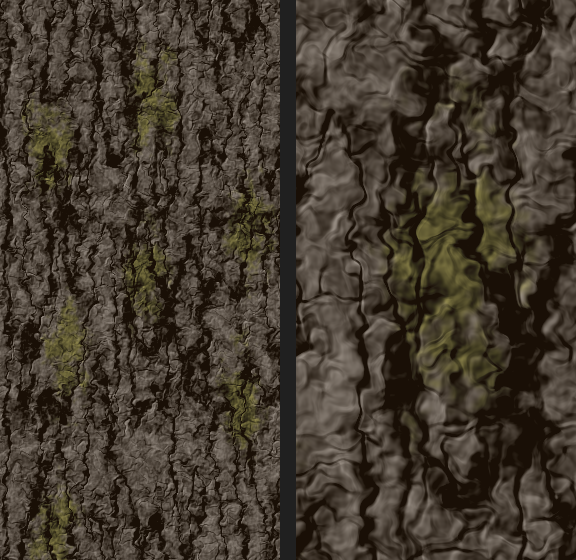
Left: the whole. Right: its middle third, enlarged.
This texture is drawn by a Shadertoy shader. Its source:

```glsl
// Weathered tree bark: small grey plates split by many jagged furrows, with thin moss.
// Ridged gradient noise on warped coordinates carves the cracks; the relief is
// lit by a finite difference, then tinted brown-grey or olive.

const float BASE_TONE = 0.305;                 // mean brightness of intact bark
const float DARKEST = 0.06;
const float BRIGHTEST = 0.54;
const vec3 WARM_SHIFT = vec3(0.038, 0.0, -0.038);
const vec3 MOSS_TINT = vec3(1.08, 1.02, 0.46);
const vec2 FURROW_SCALE = vec2(13.0, 2.3);     // long vertical furrows
const vec2 SPLIT_SCALE = vec2(22.0, 8.0);      // shorter vertical splits
const vec2 CROSS_SCALE = vec2(15.0, 33.0);     // cracks across the plates
const vec2 CHIP_SCALE = vec2(32.0, 40.0);      // small chipped edges
const vec2 FLAKE_SCALE = vec2(30.0, 24.0);
const vec2 GRAIN_SCALE = vec2(105.0, 90.0);
const vec2 TO_LIGHT = vec2(-0.003, 0.004);
const float LIGHT_STRENGTH = 0.5;
const vec2 MOSS_RADIUS = vec2(0.085, 0.2);
const float MOSS_OPACITY = 0.75;
const int MOSS_PATCHES = 7;

vec2 gradientAt(vec2 cell) {
    float angle = 6.2832 * fract(sin(dot(cell, vec2(127.1, 311.7))) * 43758.5);
    return vec2(cos(angle), sin(angle));
}

float gradientNoise(vec2 p) {
    vec2 i = floor(p), f = fract(p);
    vec2 u = f * f * f * (f * (f * 6.0 - 15.0) + 10.0);
    vec2 e = vec2(1.0, 0.0);
    float low = mix(dot(gradientAt(i), f), dot(gradientAt(i + e), f - e), u.x);
    float high = mix(dot(gradientAt(i + e.yx), f - e.yx),
                     dot(gradientAt(i + 1.0), f - 1.0), u.x);
    return mix(low, high, u.y);
}

float fbm(vec2 p) {
    float sum = 0.0, amplitude = 0.5;
    for (int i = 0; i < 4; i++) {
        sum += amplitude * gradientNoise(p);
        p = mat2(1.6, 1.2, -1.2, 1.6) * p + 17.3;
        amplitude *= 0.5;
    }
    return sum;
}

// 1 along the zero lines of a noise value, fading to 0 at the given width
float crack(float noise, float width) {
    return 1.0 - smoothstep(0.2 * width, width, abs(noise));
}

// Lets a layer of cracks come and go
float patchy(vec2 p) {
    return smoothstep(-0.2, 0.25, gradientNoise(p));
}

// Bends straight cracks: a broad sway plus small jagged steps
vec2 warp(vec2 p) {
    vec2 sway = vec2(fbm(p * 9.0), fbm(p * 9.0 + 31.7));
    vec2 jag = vec2(gradientNoise(p * 42.0), gradientNoise(p * 42.0 + 53.1));
    return p + 0.05 * sway + 0.016 * jag;
}

// Bark height, expressed as an offset of brightness
float relief(vec2 p) {
    vec2 q = warp(p);

    // Plates rise away from furrows whose edges are broken by small notches
    float notch = 0.13 * gradientNoise(q * vec2(42.0, 24.0) + 71.9);
    float ridge = gradientNoise(q * FURROW_SCALE + 3.7) + notch;
    float plate = smoothstep(0.0, 0.28, abs(ridge));
    float opening = smoothstep(-0.3, 0.4, gradientNoise(p * vec2(11.0, 6.0) + 11.3));
    float furrow = crack(ridge, mix(0.04, 0.14, opening));

    // Secondary cracks
    float split = patchy(p * vec2(9.0, 7.0) + 23.9)
                * crack(gradientNoise(q * SPLIT_SCALE + 41.3) + notch, 0.13);
    float across = patchy(p * vec2(14.0, 12.0) + 67.1)
                 * crack(gradientNoise(q * CROSS_SCALE + 83.9), 0.15);
    float chip = patchy(p * vec2(17.0, 13.0) + 37.7)
               * crack(gradientNoise(q * CHIP_SCALE + 19.1), 0.17);

    // Flaky surface, rougher beside the furrows
    float rough = 0.38 * fbm(q * FLAKE_SCALE) + 0.09 * gradientNoise(p * GRAIN_SCALE);
    return 0.10 * (plate - 0.6) - 0.19 * furrow - 0.14 * split - 0.10 * across
         - 0.09 * chip + rough * mix(1.25, 0.85, plate);
}

// Scattered elongated patches, sparse and speckled
float mossCover(vec2 p) {
    float cover = 0.0;
    for (int i = 0; i < MOSS_PATCHES; i++) {
        float n = float(i);
        vec2 center = vec2(fract(0.17 + 0.345 * n), 2.0 * fract(0.74 - 0.23 * n));
        vec2 d = (p - center) / MOSS_RADIUS;
        cover = max(cover, exp(-dot(d, d)));
    }
    float ragged = 1.5 * fbm(p * vec2(13.0, 9.0) + 5.2) + 0.5 * gradientNoise(p * 55.0);
    return smoothstep(0.3, 0.95, cover + ragged * smoothstep(0.02, 0.3, cover));
}

void mainImage(out vec4 fragColor, in vec2 fragCoord) {
    vec2 p = fragCoord / iResolution.x;

    // Lit relief over faint pale and dark zones
    float height = relief(p);
    float slope = height - relief(p + TO_LIGHT);
    float zone = 0.05 * gradientNoise(p * vec2(5.0, 1.2) + 9.4);
    float tone = BASE_TONE + height + LIGHT_STRENGTH * slope + zone;
    tone = clamp(tone, DARKEST, BRIGHTEST);

    // Brown-grey bark, olive moss on the raised parts
    vec3 bark = tone + WARM_SHIFT;
    float moss = MOSS_OPACITY * mossCover(p) * smoothstep(0.07, 0.2, tone);
    fragColor = vec4(mix(bark, tone * MOSS_TINT, moss), 1.0);
}
```
